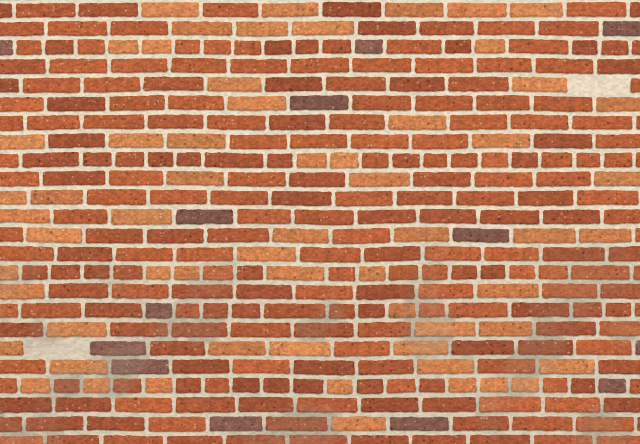
Give the GLSL for this texture, as a Shadertoy shader.

```glsl
// Weathered brick wall: running-bond courses with a course of split headers
// every sixth row. Each brick is a noisy rounded box with its own fired tone,
// set in pale mortar that greys toward the foot of the wall.

const float COURSES = 23.6;       // courses over the canvas height
const float BRICK_LENGTH = 3.25;  // brick pitch, in course heights
const float JOINT = 0.105;        // half the mortar width

const vec3 RED    = vec3(0.73, 0.39, 0.24);
const vec3 DARK   = vec3(0.63, 0.33, 0.22);
const vec3 ORANGE = vec3(0.82, 0.53, 0.33);
const vec3 BURNT  = vec3(0.53, 0.36, 0.31);
const vec3 MORTAR = vec3(0.92, 0.86, 0.76);
const vec3 CEMENT = vec3(0.71, 0.66, 0.58);

float hash(vec2 p) {
    return fract(sin(dot(p, vec2(127.1, 311.7))) * 43758.545);
}

float noise(vec2 p) {
    vec2 i = floor(p), f = fract(p);
    f = f * f * (3.0 - 2.0 * f);
    return mix(mix(hash(i), hash(i + vec2(1, 0)), f.x),
               mix(hash(i + vec2(0, 1)), hash(i + vec2(1, 1)), f.x), f.y);
}

float fbm(vec2 p) {
    float sum = 0.0, amp = 0.5;
    for (int i = 0; i < 4; i++) {
        sum += amp * noise(p);
        p = p * 2.03 + 17.3;
        amp *= 0.5;
    }
    return sum / 0.9375;
}

float roundBox(vec2 p, vec2 halfSize, float radius) {
    vec2 q = abs(p) - halfSize + radius;
    return length(max(q, 0.0)) + min(max(q.x, q.y), 0.0) - radius;
}

// Scattered dots: one candidate per grid cell, kept with the given chance
float flecks(vec2 p, float scale, float chance, float aa) {
    vec2 cell = floor(p * scale);
    vec2 centre = 0.3 + 0.4 * vec2(hash(cell + 3.1), hash(cell + 8.7));
    float size = mix(0.12, 0.32, hash(cell + 5.3));
    float d = length(fract(p * scale) - centre) - size;
    return step(hash(cell), chance) * (1.0 - smoothstep(-aa * scale, aa * scale, d));
}

// Position of the upright joint at the left of a cell, in cell units
float jointShift(float cell, float row) {
    return 0.09 * hash(vec2(cell, row + 40.0));
}

// Finds the brick around p: xy = offset from its centre, z = half length, w = id
vec4 findBrick(vec2 p, float row) {
    float bond = mix(0.32, 0.74, mod(row, 2.0)) + 0.2 * (hash(vec2(row, 9.0)) - 0.5);
    float u = p.x / BRICK_LENGTH - bond;
    float cell = floor(u);
    if (u - cell < jointShift(cell, row)) cell -= 1.0;
    float left = cell + jointShift(cell, row);
    float right = cell + 1.0 + jointShift(cell + 1.0, row);
    float id = cell * 2.0;

    // Header courses split most cells into two short bricks
    bool headers = mod(row, 6.0) == 2.0 || row == 16.0;
    if (headers && hash(vec2(cell, row + 71.0)) < 0.8) {
        float middle = mix(left, right, 0.46 + 0.08 * hash(vec2(cell, row)));
        if (u < middle) right = middle;
        else { left = middle; id += 1.0; }
    }
    float x = (u - 0.5 * (left + right)) * BRICK_LENGTH;
    return vec4(x, p.y - row - 0.5, 0.5 * (right - left) * BRICK_LENGTH, id);
}

vec3 brickTone(vec2 id, float age) {
    float pick = hash(id + 2.3);
    vec3 tone = mix(RED, DARK, smoothstep(0.2, 0.9, hash(id + 6.1) + 0.3 * age - 0.1));
    if (pick > 0.80) tone = mix(RED, ORANGE, 0.6 + 0.4 * hash(id + 4.9));
    if (pick < 0.025 + 0.035 * age) tone = BURNT;
    return tone * (0.95 + 0.1 * hash(id + 1.7));
}

void mainImage(out vec4 fragColor, in vec2 fragCoord) {
    float aa = COURSES / iResolution.y;
    vec2 p = vec2(fragCoord.x, iResolution.y - fragCoord.y) * aa;
    float age = smoothstep(9.0, 19.0, p.y);

    // Slightly wavering courses with crumbled brick edges
    vec2 q = p + vec2(0.0, 0.14 * (noise(p * vec2(0.22, 0.4)) - 0.5));
    float row = floor(q.y);
    vec4 brick = findBrick(q, row);
    vec2 id = vec2(brick.w, row);
    vec2 halfSize = vec2(brick.z - JOINT, 0.5 - JOINT - 0.035 * hash(id + 12.0));
    float d = roundBox(brick.xy, halfSize, 0.11);
    d += 0.09 * (fbm(p * 3.2) - 0.5);
    if (hash(id + 33.0) > 0.995) d = 0.1;  // a lost brick, filled in

    // Mortar: sandy, shaded under the bricks, patched with cement
    float grain = fbm(p * vec2(6.0, 9.0));
    float patchy = smoothstep(0.54, 0.72, fbm(p * 0.35 + 5.0)) * age;
    vec3 mortar = mix(MORTAR, CEMENT, clamp(0.3 * age + 0.6 * patchy, 0.0, 1.0));
    mortar *= 0.88 + 0.22 * grain;
    float under = smoothstep(-0.1, 0.3, brick.y);
    mortar *= 1.0 - 0.25 * under * (1.0 - smoothstep(0.0, 0.09, d));

    // Brick face: mottling, pits, pale grit and a faint lime wash
    vec3 face = brickTone(id, age) * (0.80 + 0.40 * grain);
    face *= 0.94 + 0.12 * noise(p * 15.0);
    face *= 1.0 - 0.3 * flecks(p, 4.5, 0.07, aa);
    face = mix(face, MORTAR, 0.5 * flecks(p + 7.7, 6.0, 0.055, aa));
    face = mix(face, CEMENT, 0.18 * patchy);
    face *= 1.0 - 0.16 * smoothstep(-0.13, 0.0, d) * under;

    float cover = 1.0 - smoothstep(-0.6 * aa, 0.6 * aa, d);
    fragColor = vec4(mix(mortar, face, cover), 1.0);
}
```
